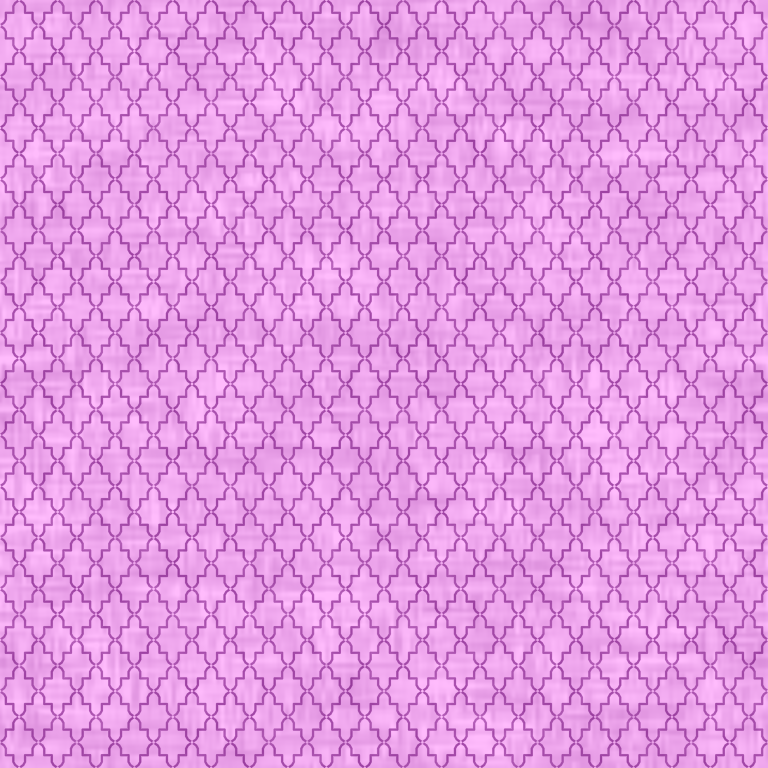
A three.js fragment shader for this pattern:

```glsl
varying vec2 vUv;

const vec2 REPEATS = vec2(20.0, 15.0);
const vec3 CLOTH_DARK = vec3(0.86, 0.56, 0.86);
const vec3 CLOTH_LIGHT = vec3(1.0, 0.735, 0.99);
const vec3 INK = vec3(0.61, 0.25, 0.63);

float hash(vec2 p, float seed) {
  return fract(sin(dot(p, vec2(127.1, 311.7)) + seed * 17.3) * 43758.5453);
}

// Value noise with a whole number of cells, wrapping at the canvas edges
float wrapNoise(vec2 uv, vec2 cells, float seed) {
  vec2 p = uv * cells;
  vec2 i = floor(p);
  vec2 f = fract(p);
  f = f * f * (3.0 - 2.0 * f);
  vec2 a = mod(i, cells);
  vec2 b = mod(i + 1.0, cells);
  float low = mix(hash(a, seed), hash(vec2(b.x, a.y), seed), f.x);
  float high = mix(hash(vec2(a.x, b.y), seed), hash(b, seed), f.x);
  return mix(low, high, f.y);
}

float segment(vec2 p, vec2 a, vec2 b) {
  vec2 ab = b - a;
  return length(p - a - ab * clamp(dot(p - a, ab) / dot(ab, ab), 0.0, 1.0));
}

// Ink coverage of the stepped quatrefoil trellis
float trellis(vec2 uv, vec2 repeats, float halfWidth, float soft) {
  // Mirror into a quarter cell, then turn about the middle of its edge
  vec2 quarter = abs(fract(uv * repeats + 0.5) - 0.5);
  vec2 p = (quarter - 0.25) / repeats;
  p *= p.x > 0.0 ? -1.0 : 1.0;

  vec2 node = vec2(-0.25, 0.25) / repeats;
  vec2 corner = node * vec2(0.39, 0.0);
  vec2 side = node * vec2(0.39, 0.52);
  vec2 shoulder = node * vec2(0.57, 0.76);

  float d = segment(p, vec2(0.0), corner);
  d = min(d, segment(p, corner, side));
  d = min(d, segment(p, side, shoulder));
  d = min(d, segment(p, shoulder, node));

  // Small gap where four lobes meet
  float gap = smoothstep(0.0008, 0.0026, length(p - node));
  return gap * (1.0 - smoothstep(halfWidth - soft, halfWidth + soft, d));
}

// Slubbed linen: upright and level threads crossing in patches
float linen(vec2 uv) {
  float warp = 0.65 * wrapNoise(uv, vec2(190.0, 44.0), 1.0)
             + 0.35 * wrapNoise(uv, vec2(96.0, 20.0), 2.0);
  float weft = 0.6 * wrapNoise(uv, vec2(16.0, 150.0), 3.0)
             + 0.4 * wrapNoise(uv, vec2(9.0, 64.0), 4.0);
  float patches = smoothstep(0.3, 0.7, wrapNoise(uv, vec2(28.0, 60.0), 5.0));
  float cloud = wrapNoise(uv, vec2(14.0, 18.0), 6.0);
  float threads = mix(warp, weft, mix(0.2, 0.8, patches));
  return 0.57 + 1.25 * (threads - 0.5) + 0.35 * (cloud - 0.5);
}

void main() {
  float weave = clamp(linen(vUv), 0.0, 1.0);
  vec3 color = mix(CLOTH_DARK, CLOTH_LIGHT, weave);

  // Printed lines, worn thin in places by the cloth
  float wear = wrapNoise(vUv, vec2(70.0, 90.0), 7.0);
  float ink = trellis(vUv, REPEATS, 0.0015, 0.0009) * mix(0.74, 1.0, wear);
  color = mix(color, INK + 0.06 * (weave - 0.5), ink);

  gl_FragColor = vec4(color, 1.0);
}
```
